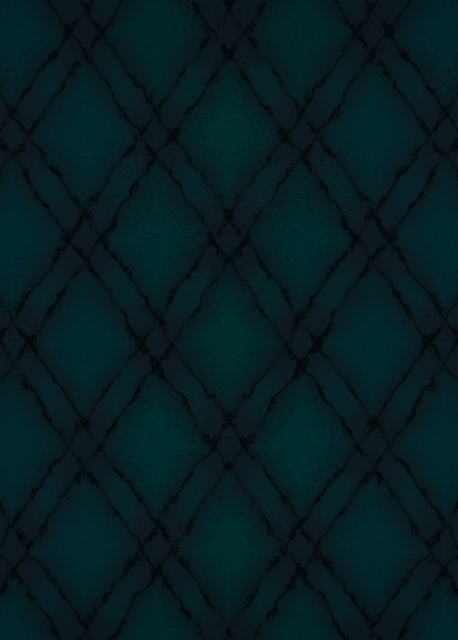
A Shadertoy shader for this pattern:

```glsl
const vec2 PERIOD = vec2(0.2253, 0.323);   // lattice repeat, in canvas heights
const vec2 CROSSING = vec2(0.0, 0.128);    // one strap crossing, from the centre
const float STRAP_HALF = 0.105;            // half strap width, in lattice units

const vec3 TEAL_GREEN = vec3(0.000, 0.168, 0.170);
const vec3 TEAL_BLUE  = vec3(0.000, 0.153, 0.178);
const vec3 DEEP_TEAL  = vec3(0.032, 0.110, 0.130);
const vec3 SLATE      = vec3(0.050, 0.100, 0.126);
const vec3 SOOT       = vec3(0.022, 0.042, 0.052);

vec2 hash2(vec2 cell) {
    vec2 q = vec2(dot(cell, vec2(127.1, 311.7)), dot(cell, vec2(269.5, 183.3)));
    return fract(sin(q) * 43758.5);
}

// Distance to the nearest scattered point
float cellular(vec2 q) {
    vec2 base = floor(q), f = fract(q);
    float nearest = 2.0;
    for (int y = -1; y <= 1; y++)
    for (int x = -1; x <= 1; x++) {
        vec2 offset = vec2(x, y);
        vec2 toPoint = offset + hash2(base + offset) - f;
        nearest = min(nearest, dot(toPoint, toPoint));
    }
    return sqrt(nearest);
}

// Smooth field in about -1..1
float layeredSines(vec2 q, float phase) {
    float sum = 0.0, amplitude = 0.5;
    for (int i = 0; i < 4; i++) {
        sum += amplitude * sin(q.x + phase + 1.3 * sin(q.y + phase * 1.7));
        q = mat2(1.2, 1.4, -1.4, 1.2) * q;
        phase += 2.1;
        amplitude *= 0.55;
    }
    return sum;
}

// Signed distance to the strap edge, negative inside the strap
float strapEdge(float coord, vec2 p, float phase) {
    float wobble = 0.025 * layeredSines(p * 52.0, phase);
    float torn = 0.024 * (cellular(p * 65.0 + phase) - 0.45);
    return abs(fract(coord + 0.5) - 0.5) - STRAP_HALF + wobble + torn;
}

// Hairline along an edge, fading in and out
float hairline(float d, vec2 p, float pixel) {
    float presence = smoothstep(-0.35, 0.45, layeredSines(p * 37.0, 2.6));
    return (0.25 + 0.6 * presence) * (1.0 - smoothstep(0.001, 0.004 + pixel, abs(d)));
}

// Bristly blots that hang on the cell side of an edge
float sootBlot(float d, vec2 p, float crossDistance, float pixel) {
    float patchiness = smoothstep(0.55, 0.2, cellular(p * 27.0));
    float nearCrossing = exp(-abs(crossDistance) * 6.0);
    float bristle = cellular(p * vec2(175.0, 125.0));
    float reach = (0.006 + 0.056 * patchiness) * (0.45 + 0.75 * nearCrossing);
    float side = d > 0.0 ? d : -2.5 * d;
    float body = 1.0 - smoothstep(reach * 0.2, reach + pixel, side + 0.05 * (bristle - 0.45));
    float texture0 = 1.0 - 0.5 * smoothstep(0.25, 0.75, bristle);
    return body * texture0 * (0.2 + 0.8 * patchiness);
}

// Soft darkening around an edge
float halo(float d, float reach) {
    return exp(-abs(d) / reach);
}

vec3 clothColor(vec2 edges, vec2 p, vec2 cellId, float pixel) {
    float inner = min(edges.x, edges.y), outer = max(edges.x, edges.y);
    float cellMask = smoothstep(-pixel, pixel, inner);
    float mottle = layeredSines(p * 24.0, 4.0);
    float cellVariation = 0.90 + 0.16 * hash2(cellId).x;

    float cellGlow = smoothstep(-0.01, 0.29, inner + 0.035 * mottle) * cellVariation;
    float strapGlow = 0.5 * smoothstep(0.08, 0.34, outer + 0.06 * mottle);
    vec3 teal = mix(TEAL_GREEN, TEAL_BLUE, smoothstep(0.02, 0.34, abs(p.x)));
    vec3 cell = mix(DEEP_TEAL, teal, cellGlow);
    vec3 strap = mix(SLATE, teal, strapGlow);
    return mix(strap, cell, cellMask);
}

// Fine flecks: pale dust and short dark scratches
float wear(vec2 p) {
    float dust = smoothstep(0.16, 0.04, cellular(p * 80.0));
    float scratch = smoothstep(0.24, 0.05, cellular(p * vec2(44.0, 115.0) + 7.0));
    float patches = smoothstep(-0.3, 0.6, layeredSines(p * 15.0, 1.0));
    float grain = cellular(p * 170.0) - 0.5;
    return 1.0 + (0.25 + 0.75 * patches) * (0.22 * dust - 0.22 * scratch) + 0.09 * grain;
}

void mainImage(out vec4 fragColor, in vec2 fragCoord) {
    vec2 p = (fragCoord - 0.5 * iResolution.xy) / iResolution.y;
    p.x = abs(p.x);                        // left and right halves mirror

    // Diagonal lattice: straps lie on whole numbers of either coordinate
    vec2 q = (p - CROSSING) / PERIOD;
    vec2 lattice = vec2(q.x + q.y, q.x - q.y);
    float pixel = length(1.0 / PERIOD) / iResolution.y;
    vec2 edges = vec2(strapEdge(lattice.x, p, 0.7), strapEdge(lattice.y, p, 3.9));

    vec3 color = clothColor(edges, p, floor(lattice), pixel);
    color *= wear(p);

    // Shadows, blots and torn edges
    float shade = max(halo(edges.x, 0.035), halo(edges.y, 0.035));
    color = mix(color, SOOT, 0.26 * shade);
    float blots = max(sootBlot(edges.x, p, edges.y, pixel),
                      sootBlot(edges.y, p + 0.37, edges.x, pixel));
    color = mix(color, SOOT * 0.65, 0.85 * blots);
    float lines = max(hairline(edges.x, p, pixel), hairline(edges.y, p + 0.37, pixel));
    color = mix(color, SOOT * 0.6, 0.8 * lines);

    // Gentle fall-off toward the top and bottom
    color *= 1.02 - 0.12 * smoothstep(0.3, 0.52, abs(p.y));
    fragColor = vec4(color, 1.0);
}
```
